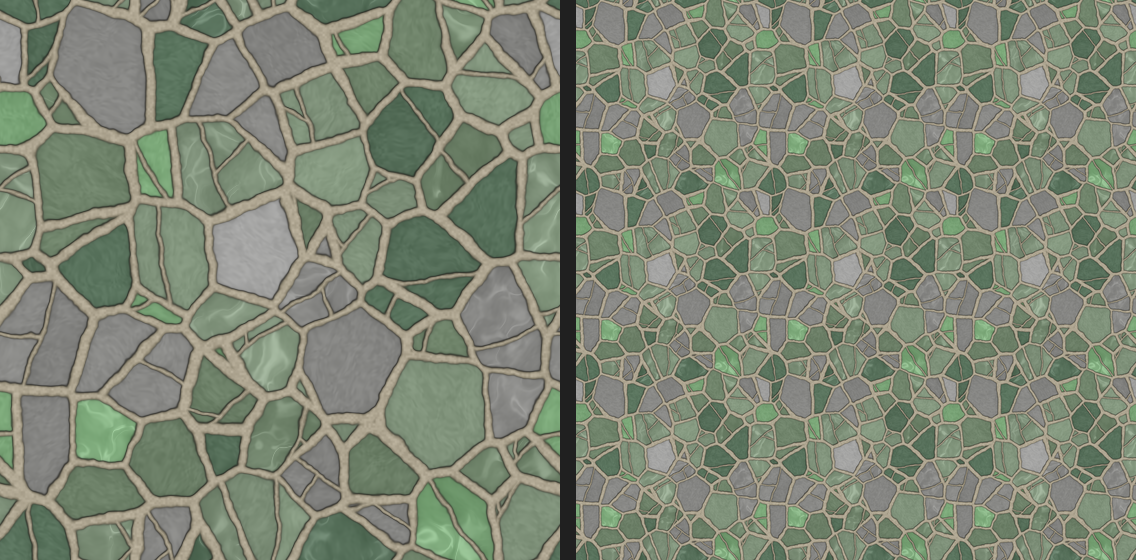
Left, the tile; right, the same tile 3 across and 3 down.
Write a WebGL 1 fragment shader that draws this texture.

```glsl
precision highp float;
uniform vec2 u_resolution;

#define CELLS 9.0         // stones per side, whole number so it tiles
#define JITTER 1.25
#define SIZE_SPREAD 0.75  // how much large stones push small ones aside
#define JOINT 0.078       // half width of the main joints, in cells
#define CRACK 0.038       // half width of the joints inside split stones
#define SPLIT 0.58        // share of stones that are split
#define ROUNDING 75.0     // higher gives sharper corners
#define OUTLINE 0.015
#define GRAIN 0.12
#define TAU 6.2831853

vec3 hash3(vec2 p) {
  vec3 q = fract(p.xyx * vec3(0.1031, 0.1030, 0.0973));
  q += dot(q, q.yxz + 33.33);
  return fract((q.xxy + q.yzz) * q.zyx);
}

// Value noise that wraps after a whole number of lattice steps
float noise(vec2 p, float period) {
  vec2 i = floor(p), f = fract(p);
  f = f * f * (3.0 - 2.0 * f);
  vec2 lo = mod(i, period), hi = mod(i + 1.0, period);
  return mix(mix(hash3(lo).x, hash3(vec2(hi.x, lo.y)).x, f.x),
             mix(hash3(vec2(lo.x, hi.y)).x, hash3(hi).x, f.x), f.y);
}

float localNoise(vec2 p) { return noise(p, 512.0); }

vec2 direction(float angle) { return vec2(cos(angle), sin(angle)); }

// Stone centre in xy, size weight in z
vec3 stoneSite(vec2 cell) {
  vec3 h = hash3(mod(cell, CELLS) + 11.0);
  return vec3(cell + 0.5 + (h.xy - 0.5) * JITTER, h.z * h.z * SIZE_SPREAD);
}

vec3 stoneColor(float pick) {
  vec3 c = vec3(0.51, 0.585, 0.49);                       // sage
  c = mix(c, vec3(0.44, 0.52, 0.42), step(0.27, pick));   // moss
  c = mix(c, vec3(0.48, 0.65, 0.47), step(0.50, pick));   // bright green
  c = mix(c, vec3(0.34, 0.44, 0.355), step(0.65, pick));  // deep green
  c = mix(c, vec3(0.53, 0.53, 0.52), step(0.73, pick));   // grey
  return mix(c, vec3(0.645, 0.645, 0.64), step(0.86, pick)); // pale grey
}

// Marbled veins or fine flecks, in coordinates local to one stone
float stonePattern(vec2 p, vec3 h) {
  vec2 axis = direction(h.x * TAU);
  vec2 q = vec2(dot(p, axis), dot(p, vec2(-axis.y, axis.x))) + 20.0 + h.yz * 40.0;
  vec2 bend = vec2(localNoise(q * 3.0), localNoise(q * 3.0 + 57.0)) - 0.5;
  float cloud = localNoise(q * vec2(2.0, 4.0) + bend * 2.5);
  float ridge = abs(localNoise(q * vec2(3.0, 6.0) + bend * 3.0) - 0.5);
  float veins = (1.0 - smoothstep(0.0, 0.2, ridge)) * smoothstep(0.35, 0.8, cloud);
  float flecks = localNoise(q * vec2(14.0, 24.0) + bend * 3.0) - 0.5;
  float marbled = smoothstep(0.5, 0.85, h.y);
  return (cloud - 0.5) * mix(0.035, 0.1, marbled) + veins * 0.1 * marbled
       + flecks * mix(0.05, 0.015, marbled);
}

void main() {
  vec2 uv = gl_FragCoord.xy / u_resolution;
  float pixel = CELLS / u_resolution.y;

  // Slightly rough stone edges
  vec2 rough = vec2(noise(uv * 36.0, 36.0), noise(uv * 36.0 + 17.0, 36.0)) - 0.5;
  vec2 chips = vec2(noise(uv * 108.0, 108.0), noise(uv * 108.0 + 31.0, 108.0)) - 0.5;
  vec2 p = uv * CELLS + rough * 0.06 + chips * 0.022;
  vec2 base = floor(p);

  // Weighted cells: find the stone that owns this point
  vec3 owner = vec3(0.0);
  vec2 ownerCell = base;
  float best = 1e5;
  for (int y = -2; y <= 2; y++)
  for (int x = -2; x <= 2; x++) {
    vec2 cell = base + vec2(x, y);
    vec3 s = stoneSite(cell);
    float power = dot(p - s.xy, p - s.xy) - s.z;
    if (power < best) { best = power; owner = s; ownerCell = cell; }
  }
  vec2 id = mod(ownerCell, CELLS);
  vec2 local = p - owner.xy;

  // Rounded distance to the joints, with the outward edge normal
  float swell = sin(TAU * (uv.x * 2.0 + uv.y) + 1.0) * sin(TAU * (uv.y * 2.0 - uv.x));
  float joint = JOINT * (1.0 + 0.35 * swell);
  float sum = 0.0;
  vec2 normal = vec2(0.0);
  for (int y = -2; y <= 2; y++)
  for (int x = -2; x <= 2; x++) {
    vec3 s = stoneSite(base + vec2(x, y));
    vec2 away = s.xy - owner.xy;
    float gap = length(away);
    if (gap > 0.001) {
      float power = dot(p - s.xy, p - s.xy) - s.z;
      float w = exp(-ROUNDING * min((power - best) / (2.0 * gap) - joint, 0.8));
      sum += w;
      normal += w * away / gap;
    }
  }

  // Split some stones once or twice
  vec3 cut = hash3(id + 71.0);
  vec2 piece = vec2(0.0);
  if (cut.z < SPLIT) {
    vec2 across = direction(cut.x * TAU), along = vec2(-across.y, across.x);
    float t = dot(local, along);
    float side = dot(local, across) - (cut.y - 0.5) * 0.6 + 0.03 * sin(t * 4.0 + cut.y * TAU);
    float w = exp(-ROUNDING * min(abs(side) - CRACK, 0.8));
    sum += w;
    normal -= w * across * sign(side);
    piece.x = step(0.0, side);
    if (cut.z < SPLIT * 0.5 && side > 0.0) {
      float second = t + side * (cut.y - 0.5) * 2.0 - 0.1;
      w = exp(-ROUNDING * min(abs(second) - CRACK, 0.8));
      sum += w;
      normal -= w * along * sign(second);
      piece.y = step(0.0, second);
    }
  }
  float dist = -log(sum) / ROUNDING;
  normal /= sum;

  // Stone face
  vec3 look = hash3(id + 137.0);
  vec3 tone = hash3(id + piece * 23.0 + 211.0);
  vec3 stone = stoneColor(look.x) * (0.95 + 0.1 * tone.x);
  stone += stonePattern(local, vec3(tone.y, look.y, tone.z));
  stone *= 1.0 - 0.1 * exp(-max(dist, 0.0) / 0.05);

  // Sandy mortar, shaded beside the stones
  float sand = noise(uv * 256.0, 256.0) * 0.6 + noise(uv * 128.0, 128.0) * 0.4 - 0.5;
  vec3 mortar = mix(vec3(0.55, 0.52, 0.44), vec3(0.69, 0.655, 0.575),
                    smoothstep(0.0, 0.055, -dist));
  mortar += sand * GRAIN;

  // Thin dark outline, heavier on the lower right
  float shade = 0.34 + 0.16 * dot(normal, vec2(0.6, -0.8));
  float outline = exp(-dist * dist / (OUTLINE * OUTLINE));
  vec3 color = mix(mortar, stone, smoothstep(-pixel, pixel, dist));
  color *= 1.0 - shade * outline;
  gl_FragColor = vec4(color, 1.0);
}
```
